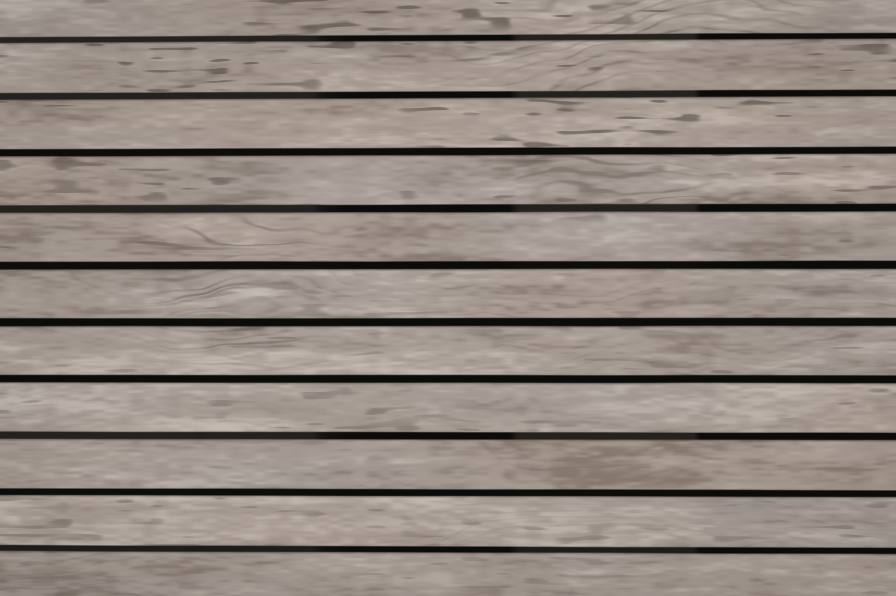
This texture is drawn by a WebGL 2 fragment shader. Its source:

```glsl
#version 300 es
precision highp float;
// Weathered grey decking: eleven horizontal boards parted by ten narrow dark gaps.
// Each board takes its own offset into stretched value noise, which gives the grain,
// cracks, curved figure and knots; the gaps are distances to evenly spaced lines.
uniform vec2 u_resolution;
out vec4 outColor;

const float PITCH = 0.0954;       // board spacing, in canvas heights
const float FIRST_GAP = 0.078;    // height of the lowest gap
const vec3 WOOD_DARK = vec3(0.51, 0.46, 0.43);
const vec3 WOOD_MID = vec3(0.625, 0.582, 0.552);
const vec3 WOOD_LIGHT = vec3(0.75, 0.71, 0.68);
const vec3 CRACK = vec3(0.34, 0.30, 0.275);
const vec3 GAP_BLACK = vec3(0.045, 0.045, 0.04);
const vec3 JOIST = vec3(0.18, 0.17, 0.155);

float hash(vec2 p) {
  vec3 q = fract(p.xyx * 0.1031);
  q += dot(q, q.yzx + 33.33);
  return fract((q.x + q.y) * q.z);
}

float noise(vec2 p) {
  vec2 i = floor(p), f = fract(p);
  f = f * f * (3.0 - 2.0 * f);
  float low = mix(hash(i), hash(i + vec2(1, 0)), f.x);
  float high = mix(hash(i + vec2(0, 1)), hash(i + vec2(1, 1)), f.x);
  return mix(low, high, f.y);
}

float fbm(vec2 p) {
  float sum = 0.0, weight = 0.5;
  for (int i = 0; i < 4; i++) {
    sum += weight * noise(p);
    p = p * 2.03 + 7.1;
    weight *= 0.5;
  }
  return sum / 0.9375;
}

// Thin curved lines along the level sets of a field.
float contourLines(float field, float sharpness) {
  return smoothstep(sharpness, 1.0, abs(fract(field) * 2.0 - 1.0));
}

// Falloff around a knot, longer along the board than across it.
float knotFalloff(vec2 offset) {
  offset *= vec2(9.0, 34.0);
  return exp(-dot(offset, offset));
}

vec3 woodColor(vec2 p, float board) {
  float seed = hash(vec2(board + 20.0, 3.0));
  vec2 q = p + vec2(13.0, 3.7) * (board + 2.0);

  // Knots on the middle boards bend the grain around them.
  float knotX = mix(0.16, 0.44, hash(vec2(board + 9.0, 41.0)));
  float knotY = FIRST_GAP + (board + 0.5) * PITCH;
  float knot = knotFalloff(p - vec2(knotX, knotY)) * step(abs(board - 4.0), 1.5);
  q.y += 0.016 * (fbm(q * vec2(4.0, 9.0)) - 0.5) + 0.018 * knot * (noise(q * 18.0) - 0.3);

  // Broad stains, long fibres and fine pores.
  float stain = fbm(q * vec2(3.0, 16.0)) - 0.5;
  float fibre = fbm(q * vec2(7.0, 62.0)) - 0.5;
  float pore = noise(q * vec2(48.0, 190.0)) - 0.5;
  float crossBand = noise(vec2(q.x * 22.0, board * 5.0)) - 0.5;
  float tone = 0.52 + 0.6 * stain + 0.5 * fibre + 0.24 * pore + 0.08 * crossBand;
  tone += 0.16 * (seed - 0.5);
  tone += knot * (0.55 * noise(q * vec2(14.0, 45.0)) - 0.05);

  // Curved figure, strongest to the right on the upper boards.
  float field = q.y * 48.0 + 8.0 * fbm(q * vec2(2.6, 8.0));
  float rightSide = smoothstep(0.6, 1.1, p.x) * step(5.5, board);
  float figureMask = smoothstep(0.35, 0.7, noise(q * vec2(2.2, 6.0)));
  figureMask *= mix(0.3, 1.0, rightSide) + knot;
  tone -= 0.26 * figureMask * contourLines(field, 0.55);

  vec3 color = mix(WOOD_DARK, WOOD_MID, smoothstep(0.1, 0.5, tone));
  color = mix(color, WOOD_LIGHT, smoothstep(0.45, 0.95, tone));
  color *= mix(vec3(1.015, 1.0, 0.985), vec3(0.99, 1.0, 1.01), noise(q * vec2(2.0, 7.0)));

  // Short open cracks, more of them on the rougher boards.
  float rough = mix(0.35, 0.8, smoothstep(3.0, 7.0, board)) + 0.25 * (seed - 0.5);
  float dashes = smoothstep(0.7, 0.9, noise(q * vec2(19.0, 140.0)));
  float clusters = smoothstep(0.35, 0.65, noise(q * vec2(4.0, 24.0) + 5.0));
  color = mix(color, CRACK, 0.75 * rough * dashes * clusters);
  return mix(color, CRACK, 0.5 * knot * contourLines(field * 0.6, 0.75));
}

// Darkness below the boards, with faint supports crossing beneath.
vec3 gapColor(vec2 p, float gap) {
  float support = smoothstep(0.6, 0.72, noise(vec2(p.x * 9.0, 2.0)));
  float visible = smoothstep(0.35, 0.8, hash(vec2(gap, 17.0)));
  return mix(GAP_BLACK, JOIST, support * visible * 0.7);
}

void main() {
  float pixel = 1.0 / u_resolution.y;
  vec2 p = gl_FragCoord.xy * pixel;
  vec2 centred = gl_FragCoord.xy / u_resolution - 0.5;

  // The boards fan out slightly from left to right.
  p.y -= centred.x * mix(-0.006, 0.008, centred.y + 0.5);
  float row = (p.y - FIRST_GAP) / PITCH;
  float gap = floor(row + 0.5);
  float offset = (row - gap) * PITCH;
  float halfGap = 0.0066 - 0.009 * centred.y * centred.y;
  halfGap += 0.0008 * (noise(vec2(p.x * 5.0, gap * 9.0 + step(0.0, offset))) - 0.5);
  float edge = abs(offset) - halfGap;

  // Light falls off to the corners; board rims are worn and shaded.
  vec3 wood = woodColor(p, floor(row));
  wood *= 1.045 - 0.22 * dot(centred, centred);
  float rim = 1.0 - smoothstep(0.0, 0.005, edge);
  wood *= 1.0 - rim * (offset < 0.0 ? 0.22 : 0.04);

  float cover = smoothstep(-pixel, pixel, edge);
  outColor = vec4(mix(gapColor(p, gap), wood, cover), 1.0);
}
```
